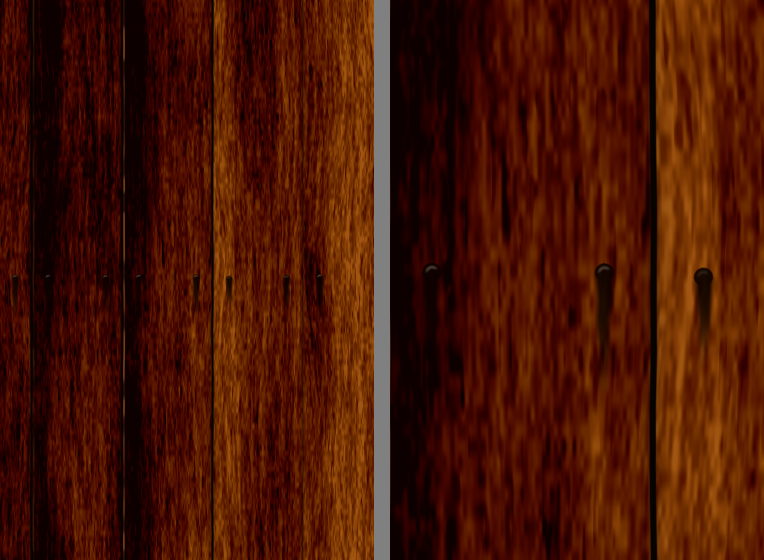
Left, the full canvas; right, a detail of the centre.
Reproduce this texture procedurally as a Shadertoy shader.

```glsl
const float PITCH = 0.242;         // plank width
const float FIRST_SEAM = 0.084;
const float SEAM_HALF = 0.0028;
const float NAIL_ROW = 0.503;      // share of the canvas height
const float NAIL_RADIUS = 0.0085;
const vec2 NAIL_OFFSETS = vec2(0.185, 0.82);  // across one plank
const float STAIN_LENGTH = 0.10;
const float TONE_SHIFT = -0.3;
const float FINE_GRAIN = 1.5;
const float BROAD_GRAIN = 1.25;
const vec3 GAP_COLOR = vec3(0.025, 0.012, 0.005);
const vec3 STAIN_COLOR = vec3(0.04, 0.005, 0.0);
const vec3 EDGE_COLOR = vec3(0.58, 0.29, 0.11);
const vec3 GLINT_COLOR = vec3(0.42, 0.36, 0.30);

// Wood colours from charred to honey
const vec3 WOOD[7] = vec3[7](
    vec3(0.05, 0.00, 0.00), vec3(0.17, 0.00, 0.00), vec3(0.27, 0.02, 0.00),
    vec3(0.35, 0.09, 0.00), vec3(0.42, 0.17, 0.00), vec3(0.53, 0.25, 0.02),
    vec3(0.63, 0.34, 0.07));

// Tone at the left, middle and right of each plank, in steps of WOOD
const vec3 PLANK_TONE[5] = vec3[5](
    vec3(1.5, 1.8, 2.1), vec3(0.1, 1.9, 1.5), vec3(0.1, 2.1, 2.8),
    vec3(4.6, 2.6, 3.0), vec3(3.8, 4.9, 4.7));

// Darkness of each gap and brightness of its worn edge
const vec2 SEAM_WEAR[5] = vec2[5](
    vec2(0.9, 0.35), vec2(0.95, 1.0), vec2(1.0, 0.0),
    vec2(0.3, 0.0), vec2(0.9, 0.0));

float hash(vec2 p) {
    vec3 q = fract(vec3(p.xyx) * 0.1031);
    q += dot(q, q.yzx + 33.33);
    return fract((q.x + q.y) * q.z);
}

float noise(vec2 p) {
    vec2 i = floor(p), f = fract(p);
    f = f * f * (3.0 - 2.0 * f);
    return mix(mix(hash(i), hash(i + vec2(1, 0)), f.x),
               mix(hash(i + vec2(0, 1)), hash(i + vec2(1, 1)), f.x), f.y);
}

float signedNoise(vec2 p) { return noise(p) - 0.5; }

vec3 woodColor(float tone) {
    tone = clamp(tone, 0.0, 5.99);
    int i = int(tone);
    return mix(WOOD[i], WOOD[i + 1], fract(tone));
}

// Long streaks, broken fibres and short pores
float grain(vec2 p, float seed) {
    p.x += 0.025 * signedNoise(vec2(p.x * 5.0 + seed, p.y * 2.5));
    vec2 s = p + seed * 7.3;
    float broad = 1.3 * signedNoise(s * vec2(28.0, 1.6));
    broad += 1.3 * signedNoise(s * vec2(75.0, 4.0));
    float fine = 1.5 * signedNoise(s * vec2(165.0, 14.0));
    fine += 1.4 * signedNoise(s * vec2(290.0, 70.0));
    fine -= 0.9 * smoothstep(0.7, 0.95, noise(s * vec2(210.0, 26.0) + 31.0));
    return BROAD_GRAIN * broad + FINE_GRAIN * fine;
}

float plankTone(vec2 p, int id, float across) {
    float seed = float(id) + 1.0;
    float f = across + 0.16 * signedNoise(vec2(seed * 9.0, p.y * 4.0));
    vec3 t = PLANK_TONE[id];
    float tone = mix(t.x, t.y, smoothstep(0.14, 0.42, f));
    tone = mix(tone, t.z, smoothstep(0.55, 0.95, f)) + TONE_SHIFT;
    tone += 1.1 * signedNoise(vec2(p.x * 9.0 + seed * 5.0, p.y * 2.5));
    tone += 0.35 * (0.75 - p.y);
    // Cross figure on the red planks
    float red = 1.0 - smoothstep(1.5, 2.5, float(id));
    tone += red * 0.6 * signedNoise(vec2(p.x * 4.0, p.y * 28.0));
    // Dark heart along the left of the last plank
    if (id == 4) {
        vec2 d = (vec2(across, p.y) - vec2(0.17, 0.74)) / vec2(0.20, 0.24);
        tone -= 1.6 * exp(-dot(d, d));
    }
    return tone + grain(p, seed) * mix(0.7, 1.0, smoothstep(0.2, 2.0, tone));
}

void mainImage(out vec4 fragColor, in vec2 fragCoord) {
    vec2 p = fragCoord / iResolution.x;
    float px = 1.0 / iResolution.x;
    float u = (p.x - FIRST_SEAM) / PITCH;
    int id = clamp(int(floor(u)) + 1, 0, 4);
    float across = fract(u);
    vec3 color = woodColor(plankTone(p, id, across));

    // Nails with dark stains running down
    float row = NAIL_ROW * iResolution.y / iResolution.x;
    for (int n = 0; n < 2; n++) {
        float h = hash(vec2(float(id) * 3.0 + 2.0, float(n) + 5.0));
        vec2 d = vec2((across - NAIL_OFFSETS[n]) * PITCH, p.y - row - 0.006 * (h - 0.5));
        float fall = clamp(-d.y / (STAIN_LENGTH * (0.7 + 0.5 * h)), 0.0, 1.0);
        float sway = 0.005 * signedNoise(vec2(h * 40.0, p.y * 45.0));
        float width = mix(0.010, 0.003, fall);
        float stain = 1.0 - smoothstep(width * 0.4, width + px, abs(d.x + sway));
        stain *= step(d.y, 0.0) * (1.0 - fall * fall);
        float head = 1.0 - smoothstep(-px, px, length(d) - NAIL_RADIUS);
        float glint = 1.0 - smoothstep(0.0, 0.0018 + px, abs(length(d) - 0.0045));
        glint *= smoothstep(0.0, 0.004, d.y - 0.3 * d.x);
        color = mix(color, STAIN_COLOR, max(0.9 * stain, 0.9 * head));
        color = mix(color, GLINT_COLOR, glint * (0.15 + 0.5 * h));
    }

    // Gaps between planks, with chipped bright edges
    int seam = clamp(int(floor(u + 0.5)), 0, 4);
    float x = p.x - FIRST_SEAM - float(seam) * PITCH;
    x += 0.0015 * signedNoise(vec2(float(seam) * 8.0, p.y * 16.0));
    vec2 wear = SEAM_WEAR[seam];
    float chip = smoothstep(0.35, 0.75, noise(vec2(float(seam) * 11.0, p.y * 22.0)));
    float edge = 1.0 - smoothstep(0.0008, 0.0015 + px, abs(x - 0.0055));
    color = mix(color, EDGE_COLOR, edge * wear.y * (0.2 + 0.6 * chip));
    color *= 1.0 - 0.3 * wear.x * exp(-abs(x) / 0.005) * (1.0 - edge * wear.y);
    float gap = 1.0 - smoothstep(SEAM_HALF - px, SEAM_HALF + px, abs(x));
    color = mix(color, GAP_COLOR, gap * wear.x);

    fragColor = vec4(color, 1.0);
}
```
